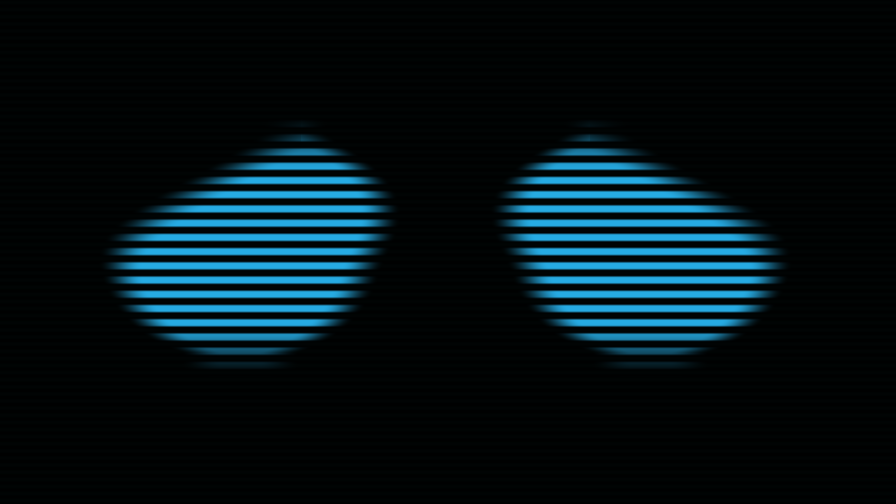
This background is drawn by a Shadertoy shader. Its source:

```glsl
// Two soft cyan lobes, mirrored and cut into glowing scanlines on black.

// Soft mask of one lobe: x is the distance from the mirror axis, y the height.
float lobeMask(vec2 p) {
    float lean = smoothstep(0.45, 0.70, p.y);
    float x = p.x - 0.407 + 0.12 * lean;
    float dy = p.y - 0.505;
    float upper = step(0.0, dy);

    // The upper half narrows faster than the elliptical lower half.
    float v = dy / mix(0.215, 0.241, upper);
    float halfWidth = 0.243 * pow(max(1.0 - v * v, 0.1), mix(0.5, 1.25, upper));

    // The slanted outer edge has a wider fade.
    float outerSlope = step(0.0, x) * smoothstep(0.44, 0.60, p.y);
    float blur = mix(0.041, 0.068, outerSlope);
    float sides = 1.0 - smoothstep(halfWidth - blur, halfWidth + blur, abs(x));
    float ends = smoothstep(0.248, 0.363, p.y) * (1.0 - smoothstep(0.653, 0.780, p.y));
    return sides * ends;
}

// Distance from the nearest line centre, in periods.
float lineDistance(float y, float period) {
    return abs(fract((y - 0.529) / period + 0.5) - 0.5);
}

void mainImage(out vec4 fragColor, in vec2 fragCoord) {
    vec2 p = fragCoord / iResolution.y;
    float axis = 0.5 * iResolution.x / iResolution.y - 0.005;
    float lobe = lobeMask(vec2(abs(p.x - axis), p.y));

    // Broad bright stripes
    float period = 0.02824;
    float soft = max(0.10, 0.5 / (iResolution.y * period));
    float stripe = 1.0 - smoothstep(0.25 - soft, 0.25 + soft, lineDistance(p.y, period));

    // Faint fine lines over the whole background
    float fineLine = 1.0 - smoothstep(0.1, 0.4, lineDistance(p.y, 0.5 * period));
    vec3 background = vec3(0.0, 0.004, 0.004) + vec3(0.002, 0.012, 0.01) * fineLine;

    vec3 cyan = vec3(0.15, 0.67, 0.89);
    fragColor = vec4(mix(background, cyan, lobe * stripe), 1.0);
}
```
